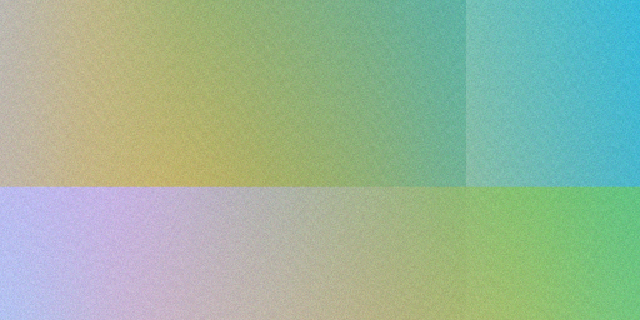
Write a WebGL 2 fragment shader that draws this background.

```glsl
#version 300 es
precision highp float;
// Three softly graded panels under fine film grain: a wide band along the
// bottom, and two panels above it split by a vertical seam. Each panel blends
// a lower and an upper colour ramp, so its hues drift along a diagonal.
uniform vec2 u_resolution;
out vec4 fragColor;

const float BAND_TOP = 0.4167;
const float SEAM_X = 0.728;
const vec2 GRAIN_CELLS = vec2(512.0, 256.0);
const float GRAIN_LUMA = 0.034;
const float GRAIN_CHROMA = 0.022;

// Colour stops, evenly spaced from left to right
const vec3 MEADOW_HIGH[6] = vec3[6](
  vec3(0.73, 0.72, 0.69), vec3(0.74, 0.715, 0.54), vec3(0.62, 0.70, 0.46),
  vec3(0.54, 0.69, 0.49), vec3(0.45, 0.69, 0.56), vec3(0.37, 0.70, 0.65));
const vec3 MEADOW_LOW[6] = vec3[6](
  vec3(0.75, 0.71, 0.66), vec3(0.77, 0.71, 0.51), vec3(0.75, 0.70, 0.42),
  vec3(0.65, 0.69, 0.41), vec3(0.56, 0.69, 0.47), vec3(0.45, 0.70, 0.58));
const vec3 BAND_HIGH[6] = vec3[6](
  vec3(0.73, 0.73, 0.94), vec3(0.77, 0.70, 0.88), vec3(0.70, 0.70, 0.70),
  vec3(0.63, 0.71, 0.54), vec3(0.51, 0.75, 0.44), vec3(0.38, 0.76, 0.51));
const vec3 BAND_LOW[6] = vec3[6](
  vec3(0.70, 0.76, 0.94), vec3(0.78, 0.71, 0.82), vec3(0.75, 0.71, 0.67),
  vec3(0.71, 0.70, 0.52), vec3(0.62, 0.74, 0.43), vec3(0.45, 0.77, 0.49));

float hash(vec2 p) {
  return fract(sin(dot(p, vec2(12.9898, 78.233))) * 43758.5453);
}

// Smooth Catmull-Rom curve through six evenly spaced colours
vec3 ramp(vec3 stops[6], float t) {
  float s = clamp(t, 0.0, 1.0) * 5.0;
  int i = min(int(s), 4);
  float f = s - float(i);
  vec3 a = stops[max(i - 1, 0)];
  vec3 b = stops[i];
  vec3 c = stops[i + 1];
  vec3 d = stops[min(i + 2, 5)];
  return b + 0.5 * f * (c - a + f * (2.0 * a - 5.0 * b + 4.0 * c - d
    + f * (3.0 * (b - c) + d - a)));
}

// Bilinear blend of four corner colours
vec3 corners(vec3 lowLeft, vec3 lowRight, vec3 highLeft, vec3 highRight, vec2 p) {
  return mix(mix(lowLeft, lowRight, p.x), mix(highLeft, highRight, p.x), p.y);
}

// Antialiased step, about one pixel wide
float edge(float position, float x, float pixel) {
  return smoothstep(-0.5 * pixel, 0.5 * pixel, x - position);
}

// Zero-centred grain: shared brightness plus a little independent colour
vec3 grain(vec2 cell, float luma, float chroma) {
  vec3 tint = vec3(hash(cell + 17.3), hash(cell + 41.9), hash(cell + 73.1));
  float light = 0.5 * (hash(cell) + hash(cell + 5.7));
  return luma * 2.0 * (light - 0.5) + chroma * 2.0 * (tint - 0.5);
}

void main() {
  vec2 uv = gl_FragCoord.xy / u_resolution;
  vec2 pixel = 1.0 / u_resolution;
  float upperY = clamp((uv.y - BAND_TOP) / (1.0 - BAND_TOP), 0.0, 1.0);
  float bandY = clamp(uv.y / BAND_TOP, 0.0, 1.0);
  float seam = edge(SEAM_X, uv.x, pixel.x);

  // Upper panels
  float meadowX = uv.x / SEAM_X;
  vec3 meadow = mix(ramp(MEADOW_LOW, meadowX), ramp(MEADOW_HIGH, meadowX), upperY);
  float lagoonX = clamp((uv.x - SEAM_X) / (1.0 - SEAM_X), 0.0, 1.0);
  vec3 lagoon = corners(vec3(0.54, 0.74, 0.64), vec3(0.29, 0.72, 0.80),
    vec3(0.46, 0.75, 0.70), vec3(0.22, 0.73, 0.86), vec2(lagoonX, upperY));
  vec3 upper = mix(meadow, lagoon, seam);

  // Lower band, with a faint trace of the seam
  vec3 band = mix(ramp(BAND_LOW, uv.x), ramp(BAND_HIGH, uv.x), bandY);
  band += 0.012 * (seam - 0.5) * smoothstep(0.5, SEAM_X, uv.x);

  vec3 color = mix(band, upper, edge(BAND_TOP, uv.y, pixel.y));
  color += grain(floor(uv * GRAIN_CELLS), GRAIN_LUMA, GRAIN_CHROMA);
  fragColor = vec4(clamp(color, 0.0, 1.0), 1.0);
}
```
